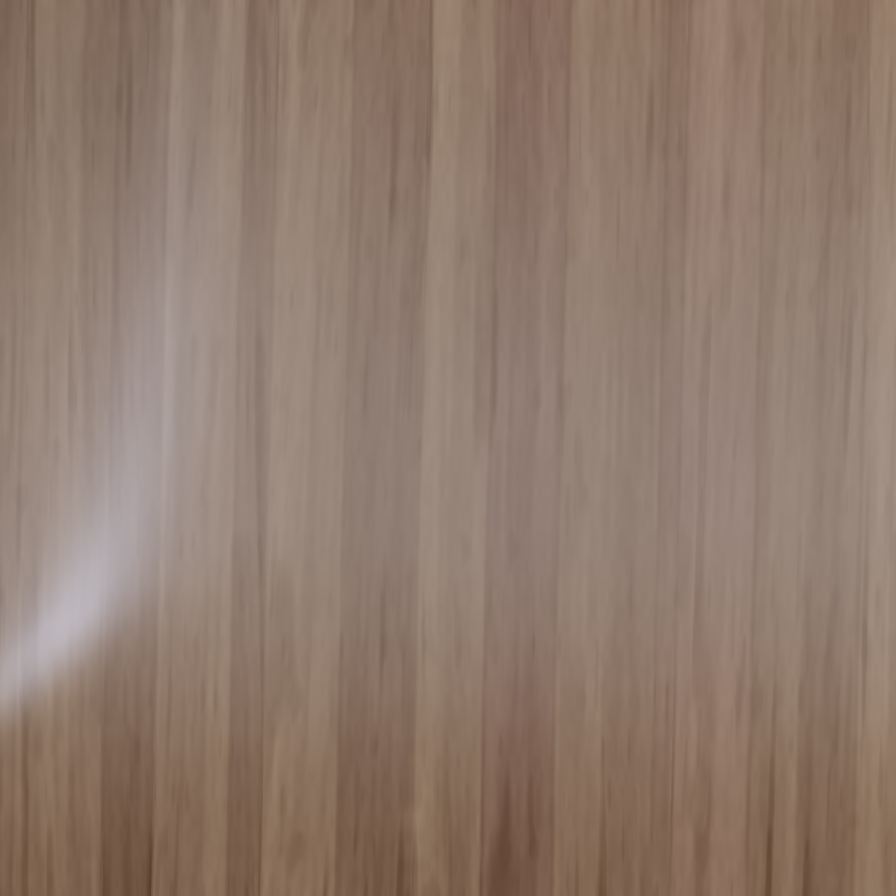
This texture is drawn by a three.js fragment shader. Its source:

```glsl
// Upright boards of satin-varnished wood with fine grain and a soft window glare.
varying vec2 vUv;

float hash(vec2 p) {
  return fract(sin(dot(p, vec2(127.1, 311.7))) * 43758.5453);
}

float noise(vec2 p) {
  vec2 i = floor(p);
  vec2 f = fract(p);
  f = f * f * (3.0 - 2.0 * f);
  return mix(mix(hash(i), hash(i + vec2(1.0, 0.0)), f.x),
             mix(hash(i + vec2(0.0, 1.0)), hash(i + vec2(1.0, 1.0)), f.x), f.y);
}

// Tone, redness and grain slant of one board; tone drifts along its length.
vec3 boardTraits(float id, float y) {
  float drift = noise(vec2(id * 7.3, y * 1.6 + id));
  float tone = 0.45 * mod(id, 2.0) + 0.35 * hash(vec2(id, 4.0)) + 0.2 * drift;
  float red = smoothstep(0.45, 0.9, hash(vec2(id, 9.0))) * (0.5 + 0.5 * drift);
  return vec3(tone, red, hash(vec2(id, 17.0)) - 0.5);
}

// Traits of the irregular boards, blended across each joint.
vec3 boards(float x, float y) {
  float id = floor(x);
  float joint = id + 0.8 * hash(vec2(id, 2.0));
  return mix(boardTraits(id - 1.0, y), boardTraits(id, y),
             smoothstep(-0.05, 0.05, x - joint));
}

// Narrow strips of growth wood inside the boards.
float strips(float x) {
  float id = floor(x);
  float joint = id + 0.7 * hash(vec2(id, 5.0));
  return mix(hash(vec2(id - 1.0, 8.0)), hash(vec2(id, 8.0)),
             smoothstep(-0.15, 0.15, x - joint));
}

// Thin dark line at each joint.
float seam(float x) {
  float id = floor(x);
  float d = (x - id - 0.8 * hash(vec2(id, 2.0))) / 0.035;
  return exp(-d * d);
}

// Curved glare: sharp below, trailing off upwards.
float glare(vec2 p) {
  float rise = max(p.y - 0.22, 0.0);
  float across = p.x - 0.02 - 0.2 * (1.0 - exp(-4.0 * rise));
  float core = exp(-pow(across / 0.055, 2.0)) * exp(-3.2 * rise);
  float haze = exp(-pow(across / 0.15, 2.0)) * exp(-2.5 * rise);
  float lowerEdge = smoothstep(-0.04, 0.08, p.y - 0.2 - 0.5 * p.x);
  return (0.6 * core + 0.25 * haze) * lowerEdge;
}

void main() {
  vec2 p = vUv;

  // Boards lean slightly and their joints waver a little.
  float u = p.x + 0.022 * (1.0 - p.y) + 0.003 * noise(vec2(p.x * 9.0, p.y * 5.0));
  float boardX = u * 13.0 + 3.0;
  vec3 traits = boards(boardX, p.y);
  float tone = traits.x + 0.3 * (strips(u * 42.0) - 0.5);
  vec3 wood = mix(vec3(0.48, 0.365, 0.29), vec3(0.605, 0.5, 0.405), clamp(tone, 0.0, 1.0));
  wood = mix(wood, vec3(0.54, 0.395, 0.345), 0.4 * traits.y);

  // Long streaks, fine fibres and short pores follow the slant of the board.
  float g = u + 0.07 * traits.z * (p.y - 0.5) + 0.006 * noise(vec2(u * 12.0, p.y * 3.0));
  float streak = noise(vec2(g * 60.0, p.y * 1.8)) - 0.5;
  float fibre = noise(vec2(g * 170.0, p.y * 9.0)) - 0.5;
  float fleck = noise(vec2(g * 230.0, p.y * 60.0)) - 0.5;
  float pore = smoothstep(0.72, 0.95, noise(vec2(g * 140.0 + 31.0, p.y * 18.0)));
  float vein = smoothstep(0.76, 0.95, noise(vec2(g * 75.0 + 57.0, p.y * 3.5)));
  float grain = 0.055 * streak + 0.05 * fibre + 0.025 * fleck;
  grain -= 0.035 * pore + 0.07 * vein + 0.035 * seam(boardX);
  wood += grain * vec3(1.0, 1.02, 1.0);

  // Grey sheen over the middle; warm and darker towards bottom and upper left.
  float sheen = smoothstep(0.02, 0.42, p.y) * (1.0 - 0.65 * smoothstep(0.5, 1.1, p.y));
  sheen *= 0.85 + 0.15 * noise(p * 4.0);
  vec3 color = mix(wood, vec3(0.64, 0.615, 0.62), 0.48 * sheen);
  color *= 1.0 - 0.07 * (1.0 - smoothstep(0.0, 0.3, p.y));
  color *= 1.0 - 0.1 * smoothstep(0.5, 1.0, p.y) * (1.0 - smoothstep(0.0, 0.5, p.x));

  color = mix(color, vec3(0.83, 0.84, 0.91), glare(p));
  gl_FragColor = vec4(color, 1.0);
}
```
